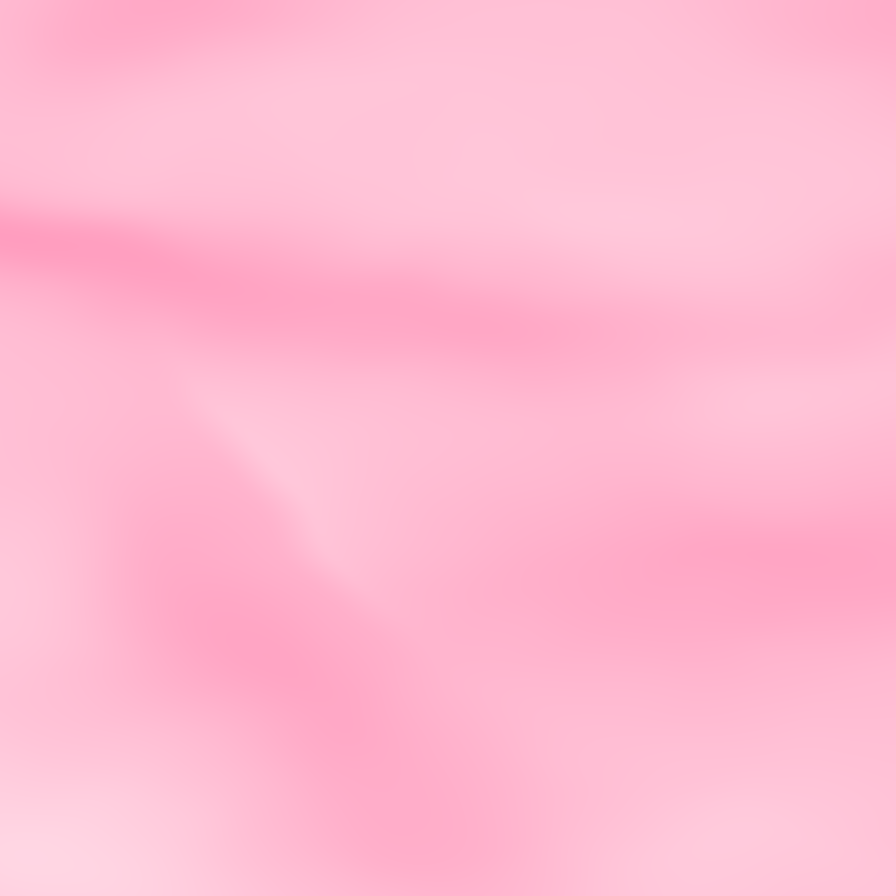
Give the GLSL for this background, as a Shadertoy shader.

```glsl
float hash(vec2 cell) {
    vec3 h = fract(cell.xyx * vec3(0.1031, 0.1030, 0.0973));
    h += dot(h, h.yzx + 33.33);
    return fract((h.x + h.y) * h.z);
}

float valueNoise(vec2 p) {
    vec2 cell = floor(p), f = fract(p);
    f = f * f * f * (f * (f * 6.0 - 15.0) + 10.0);
    return mix(mix(hash(cell), hash(cell + vec2(1, 0)), f.x),
               mix(hash(cell + vec2(0, 1)), hash(cell + vec2(1, 1)), f.x), f.y);
}

// Layered noise, centred on zero
float cloudNoise(vec2 p) {
    float sum = 0.0, amplitude = 0.5;
    for (int octave = 0; octave < 3; octave++) {
        sum += amplitude * (valueNoise(p) - 0.5);
        p = mat2(1.6, 1.0, -1.0, 1.6) * p + 7.3;
        amplitude *= 0.42;
    }
    return sum;
}

vec2 turn(vec2 p, float angle) {
    float c = cos(angle), s = sin(angle);
    return vec2(c * p.x + s * p.y, c * p.y - s * p.x);
}

float softBlob(vec2 p, vec2 center, vec2 radius, float angle) {
    vec2 q = turn(p - center, angle) / radius;
    return exp(-dot(q, q));
}

void mainImage(out vec4 fragColor, in vec2 fragCoord) {
    vec2 uv = fragCoord / iResolution.xy;

    // Gentle warp makes the outlines drift like vapour
    vec2 p = uv + 0.11 * vec2(cloudNoise(uv * vec2(4.0, 5.0) + 3.0),
                              cloudNoise(uv * vec2(3.5, 6.0) + 19.0));
    float tone = 0.54;

    // Deep band sagging from the left edge, fading to the right
    float bandY = p.y - 0.73 + 0.35 * p.x - 0.30 * p.x * p.x;
    float bandWidth = bandY > 0.0 ? 0.065 : 0.085;
    tone -= mix(0.54, 0.17, smoothstep(0.0, 1.0, p.x)) * exp(-pow(bandY / bandWidth, 2.0));

    // Deep masses
    tone -= 0.12 * softBlob(p, vec2(0.57, 0.61), vec2(0.13, 0.07), -0.2);
    tone -= 0.41 * softBlob(p, vec2(0.88, 0.36), vec2(0.45, 0.11), 0.0);
    tone -= 0.38 * softBlob(p, vec2(0.38, 0.17), vec2(0.30, 0.13), -0.75);
    tone -= 0.16 * softBlob(p, vec2(0.22, 0.37), vec2(0.12, 0.14), 0.0);
    tone -= 0.42 * softBlob(p, vec2(0.21, 1.01), vec2(0.18, 0.09), 0.1);
    tone -= 0.30 * softBlob(p, vec2(1.00, 0.97), vec2(0.18, 0.08), -0.2);

    // Pale clearings
    tone += 0.13 * softBlob(p, vec2(0.65, 0.82), vec2(0.45, 0.18), -0.2);
    tone += 0.40 * softBlob(p, vec2(0.03, 0.03), vec2(0.26, 0.12), -0.3);
    tone += 0.22 * softBlob(p, vec2(0.00, 0.35), vec2(0.13, 0.11), 0.0);
    tone += 0.16 * softBlob(p, vec2(0.83, 0.55), vec2(0.13, 0.06), 0.1);
    tone += 0.17 * softBlob(p, vec2(0.82, 0.06), vec2(0.22, 0.10), 0.4);

    // Pale fold with one crisper side
    vec2 fold = turn(p - vec2(0.33, 0.44), -0.8);
    tone += 0.27 * exp(-pow(fold.x / 0.16, 2.0) - max(fold.y, 0.0) / 0.07)
          * smoothstep(-0.04, 0.01, fold.y);

    // Faint mottling, stretched sideways
    tone += 0.16 * cloudNoise(p * vec2(4.0, 7.0) + 41.0);

    vec3 color = mix(vec3(1.0, 0.62, 0.75), vec3(1.0, 0.86, 0.905), clamp(tone, -0.1, 1.05));
    fragColor = vec4(color, 1.0);
}
```
